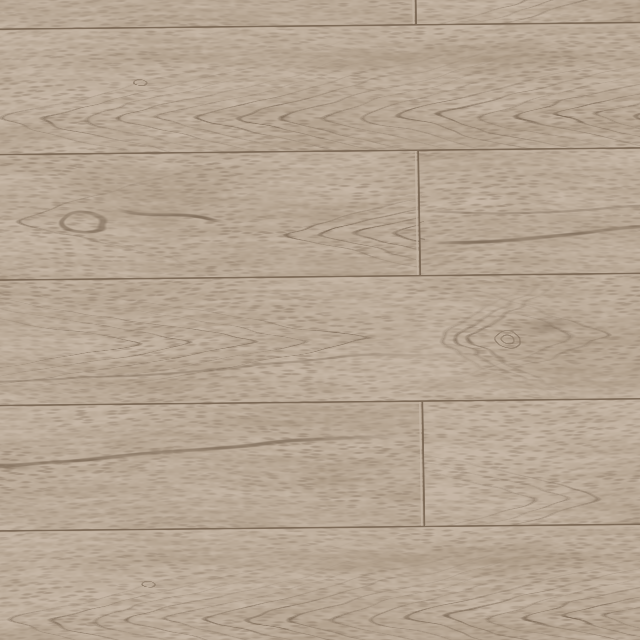
A WebGL 1 fragment shader for this texture:

```glsl
precision highp float;
// Pale oak planks in slightly tilted courses, with butt joints in every second one.
// Four board figures (arches, eyes, streaks) repeat down the floor, drawn as
// contour lines over stretched noise fibres and cellular pores.
uniform vec2 u_resolution;

const vec3 PALE = vec3(0.775, 0.715, 0.650);
const vec3 TAN = vec3(0.670, 0.600, 0.520);
const vec3 PORE = vec3(0.570, 0.495, 0.420);
const vec3 INK = vec3(0.450, 0.375, 0.300);
const float COURSE = 0.196;   // height of one course of planks
const float JOINT = 0.6495;   // position of the butt joints

float hash(vec2 c) {
  vec3 q = fract(c.xyx * vec3(0.1031, 0.1030, 0.0973));
  q += dot(q, q.yzx + 33.33);
  return fract((q.x + q.y) * q.z);
}

float noise(vec2 p) {
  vec2 i = floor(p), f = fract(p);
  f = f * f * (3.0 - 2.0 * f);
  float low = mix(hash(i), hash(i + vec2(1.0, 0.0)), f.x);
  float high = mix(hash(i + vec2(0.0, 1.0)), hash(i + 1.0), f.x);
  return mix(low, high, f.y);
}

// Distance to the nearest scattered point
float cellular(vec2 p) {
  vec2 i = floor(p);
  float nearest = 2.0;
  for (int y = -1; y <= 1; y++) {
    for (int x = -1; x <= 1; x++) {
      vec2 c = i + vec2(float(x), float(y));
      vec2 point = c + vec2(hash(c), hash(c + 71.7));
      nearest = min(nearest, length(p - point));
    }
  }
  return nearest;
}

// Nested cathedral arches opening along dir from the first apex
float arches(vec2 b, vec2 apex, float dir, float spacing, float count, float spread) {
  vec2 d = (b - apex) * vec2(dir, 1.0);
  float f = (d.x - length(vec2(spread * d.y, 0.02)) + 0.02) / spacing;
  float ring = floor(f + 0.5);
  float inside = step(-0.5, ring) * step(ring, count - 0.5);
  float line = 1.0 - smoothstep(0.001, 0.007, abs(f - ring) * spacing);
  float shade = 0.25 * pow(1.0 - fract(f), 4.0) * step(0.0, f);
  float strength = 0.5 + 0.5 * hash(vec2(ring, apex.x * 90.0));
  return (line * strength + shade) * inside * exp(-abs(d.y) * 24.0);
}

// Concentric oval rings of a knot
float eye(vec2 b, vec2 centre, vec2 radius, float count) {
  float r = length((b - centre) / radius) * count;
  float line = 1.0 - smoothstep(0.05, 0.22, abs(r - floor(r + 0.5)));
  return line * step(0.5, r) * step(r, count + 0.5);
}

// Long tapered mineral streak between two ends
float streak(vec2 b, vec2 from, vec2 to, float width) {
  float t = (b.x - from.x) / (to.x - from.x);
  float taper = smoothstep(0.0, 0.15, t) * (1.0 - smoothstep(0.75, 1.0, t));
  float off = abs(b.y - mix(from.y, to.y, t) - 0.003 * sin(t * 7.0));
  return taper * (1.0 - smoothstep(width * 0.2, width, off));
}

float blot(vec2 b, vec2 centre, vec2 radius) {
  vec2 d = (b - centre) / radius;
  return exp(-dot(d, d));
}

// Figure of each of the four repeating courses
float figure(vec2 b, float row) {
  if (row < 0.5) {
    return arches(b, vec2(0.0, 0.143), 1.0, 0.062, 18.0, 4.2)
         + 0.8 * eye(b, vec2(0.22, 0.086), vec2(0.009, 0.005), 1.0);
  }
  if (row < 1.5) {
    float left = arches(b, vec2(0.443, 0.128), 1.0, 0.055, 4.0, 4.0)
      + 0.8 * arches(b, vec2(0.02, 0.102), 1.0, 0.06, 1.0, 4.0)
      + 0.8 * eye(b, vec2(0.128, 0.107), vec2(0.036, 0.016), 1.0)
      + streak(b, vec2(0.18, 0.087), vec2(0.36, 0.107), 0.004);
    float right = streak(b, vec2(0.66, 0.148), vec2(1.1, 0.122), 0.004)
      + 0.5 * streak(b, vec2(0.63, 0.096), vec2(1.2, 0.098), 0.003);
    return mix(left, right, step(JOINT, b.x));
  }
  if (row < 2.5) {
    return arches(b, vec2(0.564, 0.098), -1.0, 0.09, 5.0, 6.0)
      + 0.8 * arches(b, vec2(0.682, 0.096), 1.0, 0.024, 3.0, 1.8)
      + 0.6 * arches(b, vec2(0.935, 0.094), -1.0, 0.045, 2.0, 3.0)
      + 0.8 * eye(b, vec2(0.792, 0.098), vec2(0.019, 0.014), 2.0)
      + 0.6 * blot(b, vec2(0.845, 0.078), vec2(0.030, 0.010))
      + 0.5 * streak(b, vec2(-0.1, 0.165), vec2(0.75, 0.117), 0.003);
  }
  float left = streak(b, vec2(-0.2, 0.105), vec2(0.66, 0.053), 0.004)
    + streak(b, vec2(-0.3, 0.100), vec2(0.06, 0.098), 0.006);
  float right = 0.8 * arches(b, vec2(0.922, 0.156), -1.0, 0.05, 3.0, 4.0);
  return mix(left, right, step(JOINT, b.x));
}

void main() {
  // Tilted plank coordinates, measured down from the top of each course
  vec2 p = gl_FragCoord.xy / u_resolution.y;
  float down = 1.0 - p.y;
  float course = (down + 0.0105 * p.x - 0.0456) / COURSE;
  float row = mod(floor(course), 4.0);
  vec2 b = vec2(p.x - 0.0166 * down, fract(course) * COURSE);
  float jointed = mod(row, 2.0);
  float board = row + 4.0 * jointed * step(JOINT, b.x);

  // Fibres and pores follow a gently waving grain
  float wave = 0.004 * sin(b.x * 7.0 + row * 2.0) + 0.002 * sin(b.x * 17.0 + row);
  vec2 grain = vec2(b.x + 1.0, b.y + wave + 1.0 + board * 1.7);
  float cloud = noise(grain * vec2(4.0, 24.0));
  float fibre = noise(grain * vec2(16.0, 200.0));
  float fleck = noise(grain * vec2(110.0, 330.0));
  float pores = 1.0 - smoothstep(0.10, 0.42, cellular(grain * vec2(34.0, 165.0)));
  pores *= 0.25 + 0.75 * noise(grain * vec2(9.0, 40.0) + 13.0);
  float tone = 0.60 + 0.45 * (cloud - 0.5) + 0.50 * (fibre - 0.5)
    + 0.35 * (fleck - 0.5) + 0.16 * (hash(vec2(board, 4.0)) - 0.5);
  tone -= 0.30 * step(row, 0.5) * blot(b, vec2(0.75, 0.055), vec2(0.45, 0.020));
  tone -= 0.35 * step(1.5, row) * step(row, 2.5) * blot(b, vec2(0.85, 0.12), vec2(0.13, 0.08));
  vec3 colour = mix(mix(TAN, PALE, clamp(tone, 0.0, 1.0)), PORE, 0.55 * pores);

  // Ragged figure lines
  vec2 ragged = vec2(0.022 * (noise(grain * vec2(15.0, 100.0)) - 0.5),
                     0.010 * (noise(grain * vec2(9.0, 14.0)) - 0.5));
  float ink = clamp(figure(b + ragged, row), 0.0, 1.0) * (0.45 + 0.55 * fibre);
  colour = mix(colour, INK, 0.80 * ink);

  // Seams and joints, each with a pale bevel beside the dark gap
  float soft = max(0.0016, 1.0 / u_resolution.y);
  float edge = min(b.y, COURSE - b.y);
  float across = b.x - JOINT;
  float bevel = max(0.45 * (1.0 - smoothstep(0.0, soft, abs(b.y - 0.0035))),
                    0.8 * jointed * (1.0 - smoothstep(0.0005, 0.0005 + soft, abs(across + 0.004))));
  float gap = max(1.0 - smoothstep(0.0004, 0.0004 + soft, edge),
                  jointed * (1.0 - smoothstep(0.0006, 0.0006 + soft, abs(across))));
  colour = mix(colour, PALE, bevel);
  gl_FragColor = vec4(mix(colour, INK, 0.85 * gap), 1.0);
}
```
